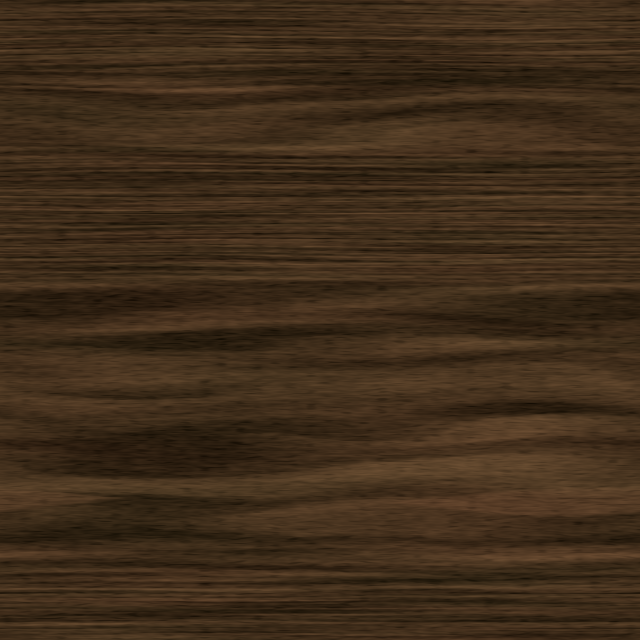
Reproduce this texture procedurally as a WebGL 2 fragment shader.

```glsl
#version 300 es
precision highp float;
// Dark walnut board: horizontal growth bands, tight grain zones and short pores.

uniform vec2 u_resolution;
out vec4 fragColor;

// Unit gradient for one lattice cell
vec2 cellGradient(vec2 cell, float seed) {
  uvec2 q = uvec2(ivec2(cell + vec2(seed * 17.0, seed * 31.0)));
  uint h = q.x * 374761393u + q.y * 668265263u;
  h = (h ^ (h >> 13u)) * 1274126177u;
  h ^= h >> 16u;
  float angle = 6.2832 * float(h & 65535u) / 65536.0;
  return vec2(cos(angle), sin(angle));
}

// Gradient noise with whole cells across the board, so it repeats in x
float grainNoise(vec2 p, vec2 cells, float seed) {
  p *= cells;
  vec2 i = floor(p);
  vec2 f = p - i;
  vec2 w = f * f * f * (f * (f * 6.0 - 15.0) + 10.0);
  float left = mod(i.x, cells.x);
  float right = mod(i.x + 1.0, cells.x);
  float a = dot(cellGradient(vec2(left, i.y), seed), f);
  float b = dot(cellGradient(vec2(right, i.y), seed), f - vec2(1, 0));
  float c = dot(cellGradient(vec2(left, i.y + 1.0), seed), f - vec2(0, 1));
  float d = dot(cellGradient(vec2(right, i.y + 1.0), seed), f - vec2(1, 1));
  return mix(mix(a, b, w.x), mix(c, d, w.x), w.y);
}

// Growth depth: steep where the rings crowd together, nearly flat elsewhere
float growthDepth(vec2 p) {
  float depth = 30.0 + 11.0 * p.y;
  depth += 13.0 * smoothstep(0.53, 0.79, p.y);
  depth += 9.0 * smoothstep(0.84, 1.04, p.y);
  depth += 7.0 * smoothstep(-0.06, 0.13, p.y);
  depth += 0.6 * grainNoise(p, vec2(2, 15), 1.0);
  depth += 0.12 * grainNoise(p, vec2(3, 37), 2.0);
  return depth + 0.03 * grainNoise(p, vec2(20, 130), 3.0);
}

// Soft horizontal stain centred on a height
float stain(float y, float centre, float width) {
  float d = (y - centre) / width;
  return exp(-d * d);
}

void main() {
  vec2 p = gl_FragCoord.xy / u_resolution;
  float depth = growthDepth(p);
  vec2 ringSpace = vec2(p.x, depth);

  // Soft bands and finer lines that follow the rings
  float tone = -0.04 + 0.95 * grainNoise(ringSpace, vec2(2, 1.1), 4.0);
  tone += 1.35 * grainNoise(ringSpace, vec2(2, 2.3), 5.0);
  tone += 1.2 * grainNoise(ringSpace, vec2(3, 4.3), 6.0);
  tone += 0.45 * grainNoise(p, vec2(2, 9), 7.0);

  // Heartwood stains
  tone -= 0.5 * stain(p.y, 0.725, 0.022) + 0.5 * stain(p.y, 0.885, 0.02);
  tone -= 0.4 * stain(p.y, 0.035, 0.02) + 0.4 * stain(p.y, 0.365, 0.008);
  tone += 0.5 * stain(p.y, 0.4, 0.013) + 0.25 * stain(p.y, 0.81, 0.02);

  // Latewood: a slow rise that ends in a crisp dark edge
  float ring = fract(depth * 1.4 + 0.5 * grainNoise(ringSpace, vec2(2, 0.7), 8.0));
  tone += 0.6 * (ring * (1.0 - smoothstep(0.88, 1.0, ring)) - 0.43);

  // Pale pointed lens where a ring is cut along its crest
  float lensHalf = 0.017 * (cos(6.2832 * (p.x - 0.9)) + 0.3);
  float lensRim = lensHalf - abs(p.y - 0.218 - 0.004 * sin(6.2832 * p.x));
  float lens = smoothstep(-0.002, 0.004, lensRim);
  tone = mix(tone, 0.85 + 0.3 * tone, 0.85 * lens);
  tone = clamp(tone, -0.95, 1.2);

  // Fibres and short dark pores
  tone += 0.55 * grainNoise(p, vec2(20, 210), 9.0);
  tone += 0.55 * grainNoise(p, vec2(48, 370), 10.0);
  tone -= 0.5 * smoothstep(0.12, 0.5, grainNoise(p, vec2(36, 310), 11.0));

  // Walnut browns, drifting between olive and red
  vec3 color = vec3(0.256, 0.182, 0.108) + tone * vec3(0.098, 0.073, 0.053);
  float warmth = grainNoise(ringSpace, vec2(2, 1.7), 12.0) + 0.4 * lens;
  color += warmth * vec3(0.014, -0.003, 0.002);

  fragColor = vec4(color, 1.0);
}
```
